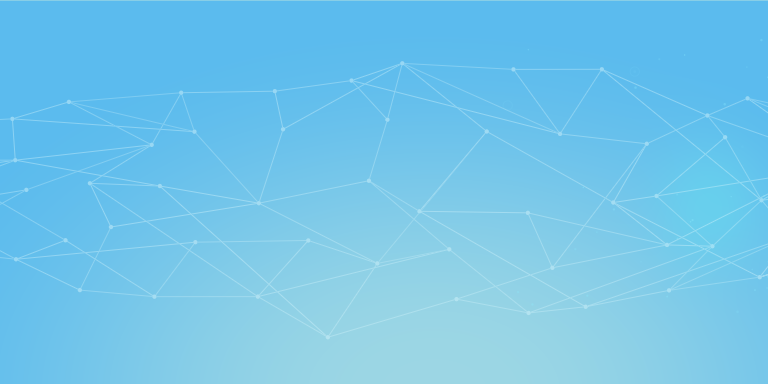
A Shadertoy shader for this background:

```glsl
// Pale network of linked nodes drifting across a soft blue sky.
// A radial gradient forms the backdrop; a jittered lattice, bent between two
// arcs, gives the nodes, and hashed links join each node to its neighbours.

#define COLUMNS 10
#define ROWS 5
#define COLUMN_STEP 0.222
#define JITTER 0.72
#define LINE_WIDTH 0.0026
#define LINE_ALPHA 0.43
#define NODE_RADIUS 0.0056
#define NODE_ALPHA 0.48
#define SPECK_COUNT 36
#define SEED 17.0

const vec3 SKY_BLUE = vec3(0.355, 0.733, 0.932);
const vec3 PALE_TEAL = vec3(0.610, 0.840, 0.895);
const vec3 CYAN_GLOW = vec3(0.400, 0.835, 0.935);
const vec3 LINK_WHITE = vec3(0.830, 0.955, 0.985);

vec2 hash22(vec2 p) {
    vec3 q = fract(vec3(p.xyx) * vec3(0.1031, 0.1030, 0.0973));
    q += dot(q, q.yzx + 33.33);
    return fract((q.xx + q.yz) * q.zy);
}

// Coverage of a stroke or disc, dimmed when thinner than a pixel.
float coverage(float dist, float radius, float pixel) {
    float strength = min(1.0, 2.0 * radius / pixel);
    return strength * clamp((radius - dist) / pixel + 0.5, 0.0, 1.0);
}

float segmentDistance(vec2 p, vec2 a, vec2 b) {
    vec2 ab = b - a;
    float t = clamp(dot(p - a, ab) / dot(ab, ab), 0.0, 1.0);
    return length(p - a - ab * t);
}

// Lattice cell to node position, squeezed between the lower and upper arcs.
vec2 nodePosition(vec2 cell) {
    vec2 jitter = (hash22(cell + SEED) - 0.5) * JITTER;
    float x = (cell.x + 0.5 * mod(cell.y, 2.0) + jitter.x) * COLUMN_STEP;
    float arc = sin(1.5708 * x);
    float level = (cell.y + jitter.y) / float(ROWS - 1);
    return vec2(x, mix(0.30 - 0.14 * arc, 0.70 + 0.13 * arc, level));
}

float linkCoverage(vec2 p, vec2 start, vec2 cell, float pixel) {
    if (cell.y < 0.0 || cell.y > float(ROWS - 1)) return 0.0;
    float dist = segmentDistance(p, start, nodePosition(cell));
    return coverage(dist, 0.5 * LINE_WIDTH, pixel);
}

vec3 backdrop(vec2 p) {
    float spread = length((p - vec2(1.13, -0.03)) / vec2(1.5, 1.0));
    vec3 color = mix(PALE_TEAL, SKY_BLUE, smoothstep(0.08, 1.0, spread));
    vec2 toGlow = (p - vec2(1.85, 0.465)) / vec2(0.14, 0.16);
    return mix(color, CYAN_GLOW, 0.7 * exp(-dot(toGlow, toGlow)));
}

float network(vec2 p, float pixel) {
    float light = 0.0;
    for (int row = 0; row < ROWS; row++) {
        for (int column = -3; column <= COLUMNS; column++) {
            vec2 cell = vec2(column, row);
            vec2 node = nodePosition(cell);
            vec2 choice = hash22(cell + 61.0);
            vec2 reach = hash22(cell + 113.0);
            bool rim = row == 0 || row == ROWS - 1;
            float links = 0.0;

            // Along the row, up to the next row, then one slanted long link.
            if (rim || choice.x < 0.5)
                links += linkCoverage(p, node, cell + vec2(1, 0), pixel);
            if (choice.y < 0.65)
                links += linkCoverage(p, node, cell + vec2(0, 1), pixel);
            float rise = (reach.x < 0.5 ? -1.0 : 1.0) * (choice.x < 0.4 ? 2.0 : 1.0);
            float run = 1.0 + step(0.55, reach.y);
            links += linkCoverage(p, node, cell + vec2(run, rise), pixel);

            float fade = mix(0.65, 1.0, reach.y);
            light = max(light, LINE_ALPHA * fade * min(links, 1.0));
            float disc = coverage(length(p - node), NODE_RADIUS, pixel);
            light = max(light, NODE_ALPHA * disc);
        }
    }
    return light;
}

// Tiny specks and faint rings, gathered around the glow on the right.
float specks(vec2 p, float pixel) {
    float light = 0.0;
    for (int i = 0; i < SPECK_COUNT; i++) {
        vec2 place = hash22(vec2(i, 7.0));
        vec2 look = hash22(vec2(i, 41.0));
        vec2 center = vec2(2.0 - 0.75 * place.x * place.x, 0.15 + 0.75 * place.y);
        float dist = length(p - center);
        float dotLight = 0.4 * look.x * coverage(dist, 0.0015 + 0.002 * look.y, pixel);
        float ring = coverage(abs(dist - 0.012), 0.001, pixel);
        light = max(light, max(dotLight, 0.12 * step(0.85, look.y) * ring));
    }
    return light;
}

void mainImage(out vec4 fragColor, in vec2 fragCoord) {
    float pixel = 1.0 / iResolution.y;
    vec2 p = fragCoord * pixel;
    p.x *= 2.0 * iResolution.y / iResolution.x;

    vec3 color = backdrop(p);
    color = mix(color, LINK_WHITE, network(p, pixel));
    color = mix(color, vec3(0.55, 0.93, 1.0), specks(p, pixel));
    // Thin pale rule along the top edge.
    color = mix(color, PALE_TEAL, 0.7 * coverage(1.0 - p.y, 0.0026, pixel));
    fragColor = vec4(color, 1.0);
}
```
